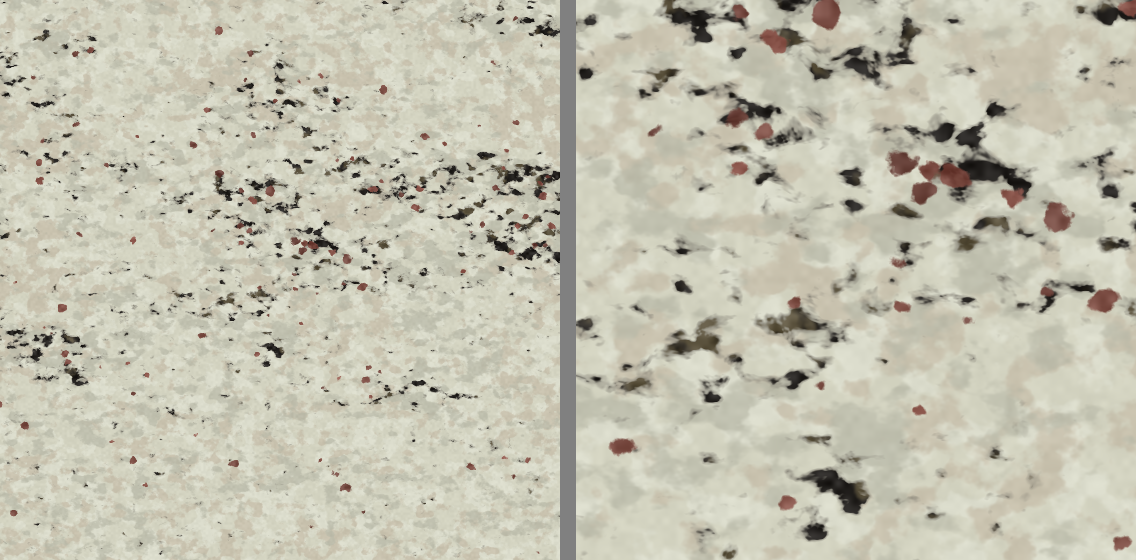
Left, the full canvas; right, a detail of the centre.
Write a three.js fragment shader that draws this texture.

```glsl
// Pale granite: a cream ground finely mottled with feldspar, tan stains and grey veils.
// Small ragged mica flakes gather in loose, nearly level beds (thresholded noise),
// and small lumpy red garnets are scattered around them (jittered cells).

varying vec2 vUv;

const vec3 CREAM   = vec3(0.828, 0.828, 0.755);
const vec3 CRYSTAL = vec3(0.862, 0.866, 0.803);
const vec3 TAN     = vec3(0.770, 0.735, 0.655);
const vec3 VEIL    = vec3(0.725, 0.727, 0.660);
const vec3 HALO    = vec3(0.500, 0.485, 0.445);
const vec3 MICA    = vec3(0.130, 0.120, 0.110);
const vec3 OLIVE   = vec3(0.400, 0.360, 0.260);
const vec3 GARNET  = vec3(0.480, 0.275, 0.240);

const vec2  BED_SCALE    = vec2(4.5, 10.0);
const float BED_TILT     = 0.12;
const vec2  FLAKE_SCALE  = vec2(58.0, 88.0);
const float FLAKE_SPARSE = 0.83;  // flake threshold outside the beds
const float FLAKE_DENSE  = 0.61;  // flake threshold inside the beds
const float GARNET_CELLS = 36.0;
const float GARNET_MIN   = 0.0025;
const float GARNET_MAX   = 0.0085;
const float GRAIN        = 0.040;

float hash(vec2 p) {
  return fract(sin(dot(p, vec2(127.1, 311.7))) * 43758.5453);
}

float noise(vec2 p) {
  vec2 cell = floor(p);
  vec2 f = fract(p);
  f = f * f * (3.0 - 2.0 * f);
  float low  = mix(hash(cell), hash(cell + vec2(1.0, 0.0)), f.x);
  float high = mix(hash(cell + vec2(0.0, 1.0)), hash(cell + vec2(1.0)), f.x);
  return mix(low, high, f.y);
}

// Four octaves, turned at each step to hide the lattice; range 0 to 1
float fbm(vec2 p) {
  float sum = 0.0;
  float amplitude = 0.5;
  for (int i = 0; i < 4; i++) {
    sum += amplitude * noise(p);
    p = mat2(0.8, 0.6, -0.6, 0.8) * p * 2.03 + 17.3;
    amplitude *= 0.5;
  }
  return sum / 0.9375;
}

// Density of the dark beds, thinning out in the lower part
float bedDensity(vec2 p) {
  float envelope = smoothstep(0.18, 0.42, p.y) * (1.0 - 0.5 * smoothstep(0.88, 1.0, p.y));
  vec2 q = vec2(p.x, p.y + BED_TILT * p.x);
  float bed = fbm(q * BED_SCALE + vec2(3.7, 8.2));
  return smoothstep(0.44, 0.74, bed - 0.15 * (1.0 - envelope));
}

vec3 groundColor(vec2 p, float bed) {
  float broad = fbm(p * vec2(5.0, 8.0) + 41.0) - 0.5;
  float stain = fbm(p * vec2(52.0, 62.0) + 5.0) + 0.35 * broad;
  float crystal = fbm(p * vec2(56.0, 66.0) + 63.0);
  float veil = fbm(p * vec2(44.0, 62.0) + 29.0) - 0.25 * broad + 0.10 * bed;
  vec3 color = mix(CREAM, CRYSTAL, smoothstep(0.46, 0.64, crystal));
  color = mix(color, TAN, 0.75 * smoothstep(0.51, 0.68, stain));
  color = mix(color, VEIL, 0.75 * smoothstep(0.57, 0.74, veil));
  return color + GRAIN * (noise(p * 230.0) - 0.5);
}

// Coverage in x, random shade in y
vec2 garnets(vec2 p) {
  vec2 home = floor(p * GARNET_CELLS);
  float wobble = 0.011 * (fbm(p * 130.0) - 0.5);
  vec2 result = vec2(0.0);
  for (int j = -1; j <= 1; j++) {
    for (int i = -1; i <= 1; i++) {
      vec2 cell = home + vec2(float(i), float(j));
      vec2 jitter = vec2(hash(cell + 11.3), hash(cell + 47.9));
      vec2 center = (cell + jitter) / GARNET_CELLS;
      float chance = mix(0.03, 0.24, bedDensity(center));
      float size = hash(cell + 83.1);
      float radius = mix(GARNET_MIN, GARNET_MAX, size * size);
      float edge = length((p - center) * vec2(0.92, 1.08)) + wobble - radius;
      float cover = step(hash(cell + 5.7), chance) * (1.0 - smoothstep(-0.0012, 0.0014, edge));
      if (cover > result.x) result = vec2(cover, hash(cell + 29.4));
    }
  }
  return result;
}

void main() {
  vec2 p = vUv;
  float bed = bedDensity(p);
  vec3 color = groundColor(p, bed);

  // Mica flakes with soft grey halos
  vec2 warp = 0.006 * vec2(noise(p * 60.0), noise(p * 60.0 + 31.0));
  float flake = fbm((p + warp) * FLAKE_SCALE + 12.0);
  float limit = mix(FLAKE_SPARSE, FLAKE_DENSE, bed);
  float halo = smoothstep(limit - 0.12, limit + 0.01, flake);
  color = mix(color, HALO, halo * (0.40 + 0.30 * bed));
  float oliveShare = smoothstep(0.48, 0.68, fbm(p * 48.0 + 77.0));
  vec3 mica = mix(MICA, OLIVE, 0.8 * oliveShare) + 0.16 * (noise(p * 190.0) - 0.4);
  color = mix(color, mica, smoothstep(limit - 0.025, limit + 0.055, flake));

  // Garnets, each with its own shade and a mottled face
  vec2 garnet = garnets(p);
  vec3 red = GARNET * (0.80 + 0.35 * garnet.y) + 0.18 * (noise(p * 170.0 + 9.0) - 0.5);
  color = mix(color, red, 0.90 * garnet.x);

  gl_FragColor = vec4(clamp(color, 0.0, 1.0), 1.0);
}
```
